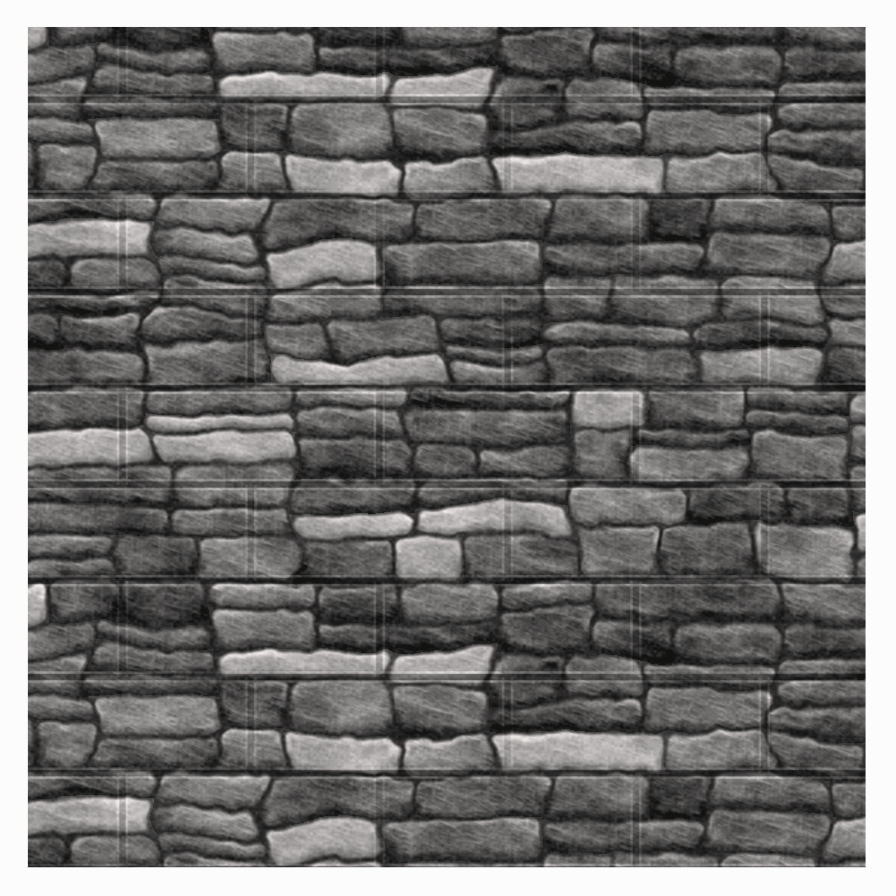
Reproduce this texture procedurally as a WebGL 1 fragment shader.

```glsl
precision highp float;
// Grey stacked-stone wall panel on a white ground. Boxes are split at random
// into stones, lit by ridged noise, and the print repeats once every six rows
// of a pressed running-bond brick grid.

uniform vec2 u_resolution;

const vec2 PANEL_MIN = vec2(0.031, 0.032);
const vec2 PANEL_MAX = vec2(0.966, 0.970);
const vec2 BRICK = vec2(0.2865, 0.1074);        // pressed brick size
const vec2 GRID_ORIGIN = vec2(0.280, 0.137);
const float PRINT_PERIOD = 6.0 * BRICK.y;       // height of one stone print
const float ROOT_ROWS = 3.0;                    // root boxes per print
const vec2 ROOT = vec2(0.484, 1.0 / ROOT_ROWS); // in print units
const float STONE_AREA = 0.0195;
const float STONE_ASPECT = 3.1;
const float JOINT = 0.004;                      // half joint width
const float CORNER = 0.014;
const vec2 LIGHT_STEP = vec2(-0.002, 0.0045);
const vec3 WHITE = vec3(0.99);
const vec3 STONE_TINT = vec3(1.0, 0.985, 0.978);
const float JOINT_TONE = 0.13;
const float PALE_TONE = 0.66;
const float PALE_SHARE = 0.10;

float hash(vec2 p) {
  return fract(sin(dot(p, vec2(127.1, 311.7))) * 43758.55);
}

// Value noise that wraps after one unit of y; freq.y must be whole.
float noise(vec2 p, vec2 freq) {
  p *= freq;
  vec2 i = floor(p), f = p - i;
  f = f * f * (3.0 - 2.0 * f);
  float y0 = mod(i.y, freq.y), y1 = mod(i.y + 1.0, freq.y);
  return mix(mix(hash(vec2(i.x, y0)), hash(vec2(i.x + 1.0, y0)), f.x),
             mix(hash(vec2(i.x, y1)), hash(vec2(i.x + 1.0, y1)), f.x), f.y);
}

// Ridged fractal height of the split rock face.
float crag(vec2 p) {
  float sum = 0.0, amp = 0.5;
  vec2 freq = vec2(8.0, 14.0);
  p.y += 0.3 * p.x;
  for (int k = 0; k < 5; k++) {
    sum += amp * (1.0 - abs(2.0 * noise(p, freq) - 1.0));
    freq *= 2.0;
    amp *= 0.58;
    p += vec2(0.37, 0.19);
  }
  return sum;
}

// Splits a root box repeatedly and keeps the part that holds p.
void findStone(vec2 p, out vec2 lo, out vec2 size, out float id) {
  float row = floor(p.y / ROOT.y);
  float printRow = mod(row, ROOT_ROWS);
  float shift = ROOT.x * hash(vec2(printRow, 5.0));
  float col = floor((p.x - shift) / ROOT.x);
  lo = vec2(col * ROOT.x + shift, row * ROOT.y);
  size = ROOT;
  id = hash(vec2(col, printRow) + 17.0);
  for (int k = 0; k < 5; k++) {
    if (size.x * size.y < STONE_AREA * (0.65 + 0.7 * id)) break;
    float cut = mix(0.33, 0.67, hash(vec2(id * 91.7, float(k))));
    vec2 axis = size.x > STONE_ASPECT * size.y ? vec2(1.0, 0.0) : vec2(0.0, 1.0);
    float side = step(dot(lo + size * cut, axis), dot(p, axis));
    lo += axis * size * cut * side;
    size *= mix(vec2(1.0), vec2(mix(cut, 1.0 - cut, side)), axis);
    id = hash(vec2(id * 57.3 + side * 3.1, float(k) + 9.0));
  }
}

float roundedBox(vec2 p, vec2 halfSize, float radius) {
  vec2 q = abs(p) - halfSize + radius;
  return length(max(q, 0.0)) + min(max(q.x, q.y), 0.0) - radius;
}

// Grey tone of the printed stonework.
float stoneTone(vec2 p, float pixel) {
  vec2 wobble = vec2(noise(p, vec2(11.0, 13.0)), noise(p + 3.7, vec2(7.0, 12.0))) - 0.5;
  vec2 chips = vec2(noise(p + 1.3, vec2(50.0)), noise(p + 5.9, vec2(45.0))) - 0.5;
  vec2 q = p + wobble * vec2(0.035, 0.028) + chips * 0.009;
  vec2 lo, size;
  float id;
  findStone(q, lo, size, id);
  float d = roundedBox(q - lo - 0.5 * size, 0.5 * size - JOINT, min(CORNER, 0.3 * size.y));
  float pale = step(1.0 - PALE_SHARE, hash(vec2(id, 2.0)));
  float tone = mix(mix(0.30, 0.50, hash(vec2(id, 4.0))), PALE_TONE, pale);

  // Rock relief, stains and grain.
  vec2 face = p + id * vec2(7.0, 3.0);
  float height = crag(face);
  float relief = 0.55 * (height - crag(face + LIGHT_STEP)) + 0.35 * (height - 0.75);
  float stain = noise(face, vec2(6.0, 9.0)) - 0.5;
  float grain = noise(p, vec2(190.0)) - 0.5;
  tone += relief * mix(1.0, 0.65, pale) + 0.13 * stain + 0.10 * grain;

  // Lit upper rim, shaded lower rim, dark joint.
  float level = (q.y - lo.y) / size.y;
  float wear = noise(p + 2.1, vec2(16.0, 20.0));
  float rim = smoothstep(-0.016, -0.004, d);
  tone += rim * mix(-0.16, 0.24 * wear, smoothstep(0.2, 0.8, level));
  float joint = smoothstep(-0.003 - pixel, 0.002 + pixel, d);
  return mix(tone, JOINT_TONE + 0.12 * grain, joint * mix(0.65, 1.0, wear));
}

// Pressed grooves with pale lips, fading along their length.
float emboss(float tone, vec2 uv, float pixel) {
  vec2 g = (uv - GRID_ORIGIN) / BRICK;
  g.x += 0.5 * mod(floor(g.y), 2.0);
  vec2 edge = (0.5 - abs(fract(g) - 0.5)) * BRICK;
  vec2 groove = 1.0 - smoothstep(0.0035 - pixel, 0.0035 + pixel, edge);
  vec2 lip = 1.0 - smoothstep(0.0006, 0.0012 + pixel, abs(edge - 0.005));
  float fade = mix(0.3, 1.0, noise(uv, vec2(17.0, 23.0)));
  tone *= 1.0 - fade * max(0.18 * groove.x, 0.42 * groove.y);
  return tone + fade * max(0.10 * lip.x, 0.17 * lip.y);
}

void main() {
  float pixel = 1.0 / min(u_resolution.x, u_resolution.y);
  vec2 uv = gl_FragCoord.xy * pixel;
  float tone = stoneTone((uv - GRID_ORIGIN) / PRINT_PERIOD, pixel / PRINT_PERIOD);
  tone = clamp(emboss(tone, uv, pixel), 0.07, 0.92);
  vec2 inset = min(uv - PANEL_MIN, PANEL_MAX - uv);
  float panel = smoothstep(-0.5 * pixel, 0.5 * pixel, min(inset.x, inset.y));
  gl_FragColor = vec4(mix(WHITE, tone * STONE_TINT, panel), 1.0);
}
```
